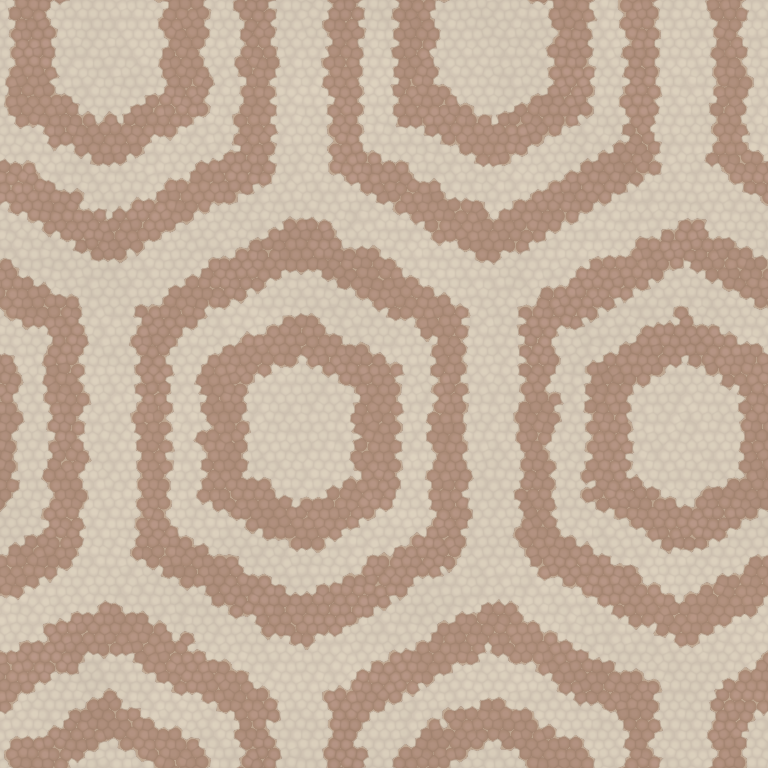
Reproduce this pattern procedurally as a three.js fragment shader.

```glsl
// Staggered rows of nested hexagonal rings, two across and two down, laid in tiny pebbles.
// Each pebble is a cell of a jittered, wrapping triangular lattice and takes
// its colour from the ring pattern at its own centre, so ring edges are scalloped.
varying vec2 vUv;

const vec2 PEBBLES = vec2(70.0, 80.0); // the row count must be even
const float BULGE = 0.24;              // how far brown pebbles press into cream ones

vec2 hash2(vec2 p) {
  vec3 q = fract(p.xyx * vec3(0.1031, 0.1030, 0.0973));
  q += dot(q, q.yzx + 33.33);
  return fract((q.xx + q.yz) * q.zy);
}

// Value noise with n whole cells per side, wrapping at the canvas edges
float wrapNoise(vec2 uv, float n) {
  vec2 i = floor(uv * n), f = fract(uv * n);
  f = f * f * (3.0 - 2.0 * f);
  float a = hash2(mod(i, n) + n).x;
  float b = hash2(mod(i + vec2(1.0, 0.0), n) + n).x;
  float c = hash2(mod(i + vec2(0.0, 1.0), n) + n).x;
  float d = hash2(mod(i + 1.0, n) + n).x;
  return mix(mix(a, b, f.x), mix(c, d, f.x), f.y);
}

// Signed distance to an upright hexagon, p folded into the first quadrant
float hexagon(vec2 p, float halfWidth, float apex) {
  return max(p.x - halfWidth, (p.y + 0.55 * p.x - apex) / 1.141);
}

// Negative inside either of the two rings around one centre
float rings(vec2 p) {
  float outer = max(hexagon(p, 0.2135, 0.280), -hexagon(p, 0.172, 0.220));
  float inner = max(hexagon(p, 0.1263, 0.1563), -hexagon(p, 0.0742, 0.0977));
  return min(outer, inner);
}

// Both staggered sets of centres
float ringPattern(vec2 uv) {
  vec2 halfCell = vec2(0.25, 0.5);
  vec2 p = abs(mod(uv - vec2(0.392, 0.4375) + halfCell, 2.0 * halfCell) - halfCell);
  return min(rings(p), rings(halfCell - p));
}

vec3 pebbleColor(float brown, float dome, float pink, float tone) {
  vec3 cream = mix(vec3(0.815, 0.765, 0.70), vec3(0.855, 0.81, 0.735), dome);
  vec3 clay = mix(vec3(0.665, 0.54, 0.46), vec3(0.72, 0.59, 0.53), dome * (0.45 + 0.55 * pink));
  return mix(cream, clay, brown) * (0.99 + 0.02 * tone);
}

void main() {
  vec2 p = vUv * PEBBLES;
  float row = floor(p.y);

  // Nearest and second nearest pebble: x weighted distance, y brown flag, z tone
  vec3 first = vec3(9.0), second = vec3(9.0);
  for (int y = -1; y <= 1; y++) {
    for (int x = -1; x <= 1; x++) {
      float j = row + float(y);
      float shift = 0.5 * mod(j, 2.0);
      vec2 id = vec2(floor(p.x - shift) + float(x), j);
      vec2 rnd = hash2(mod(id, PEBBLES));
      vec2 center = id + vec2(0.5 + shift, 0.5) + 0.38 * (rnd - 0.5);

      vec2 uv = center / PEBBLES;
      float wobble = 0.006 * (wrapNoise(uv, 24.0) - 0.5) + 0.008 * (rnd.y - 0.5);
      float brown = step(ringPattern(uv) + wobble + 0.001, 0.0);

      float d = length((p - center) * vec2(1.0, PEBBLES.x / PEBBLES.y)) - BULGE * brown;
      vec3 pebble = vec3(d, brown, rnd.x);
      if (d < first.x) {
        second = first;
        first = pebble;
      } else if (d < second.x) {
        second = pebble;
      }
    }
  }

  float radius = first.x + BULGE * first.y;
  float gap = second.x - first.x;
  float dome = 1.0 - smoothstep(0.15, 0.55, radius);
  float patches = smoothstep(0.3, 0.8, wrapNoise(vUv, 16.0));

  // Blend smoothly across pebble borders
  vec3 near = pebbleColor(first.y, dome, mix(patches, first.z, 0.5), first.z);
  vec3 far = pebbleColor(second.y, dome, mix(patches, second.z, 0.5), second.z);
  vec3 color = mix(far, near, 0.5 + 0.5 * smoothstep(0.0, 0.16, gap));

  // Soft grooves, a little deeper around brown pebbles
  float groove = 1.0 - smoothstep(0.0, 0.25, gap);
  color *= 1.0 - groove * mix(0.015, 0.04, max(first.y, second.y));

  // Pale grout specks where three brown pebbles meet
  color = mix(color, vec3(0.78, 0.70, 0.61), 0.7 * first.y * smoothstep(0.58, 0.67, radius));

  // Faint broad mottling
  color *= 0.99 + 0.02 * wrapNoise(vUv, 9.0);
  gl_FragColor = vec4(color, 1.0);
}
```
